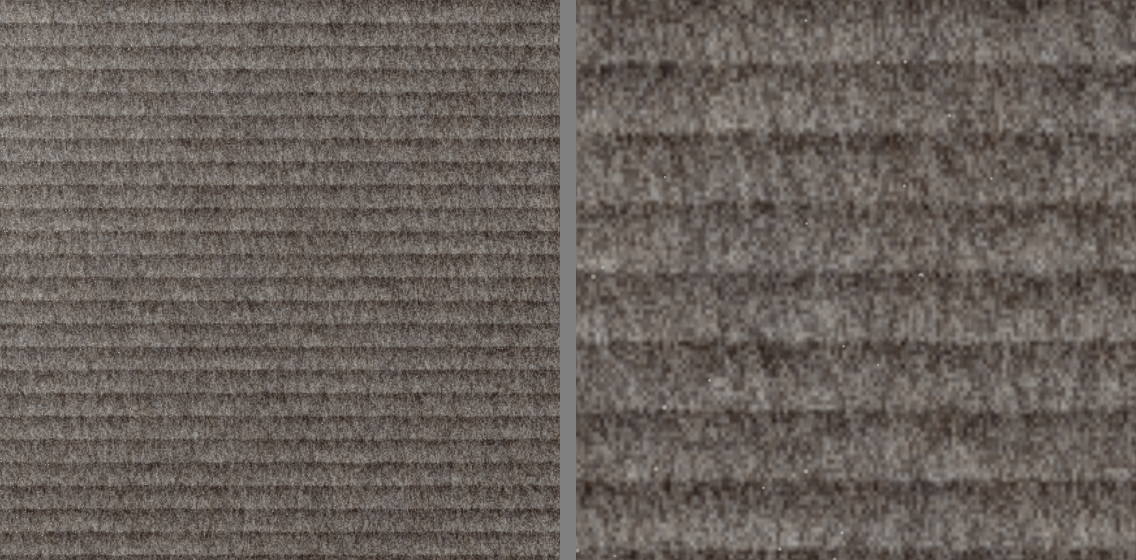
Left: the whole. Right: its middle third, enlarged.
Reproduce this texture procedurally as a WebGL 2 fragment shader.

```glsl
#version 300 es
precision highp float;
// Grey-brown ribbed stone: horizontal ridges, each fading from a shadowed top
// to a light lower lip. Layered value noise gives vertical fibres, grain and
// worn patches; a soft glow with small glints comes from the upper left.
#define RIDGES 24.2
#define RIDGE_PHASE 0.04
#define EDGE_WOBBLE 0.07
#define RELIEF 0.43
#define FIBRE 0.54
#define GRAIN 0.74
#define PATCHES 0.20
#define GLOW 0.36
#define GLINT_CELLS 190.0

uniform vec2 u_resolution;
out vec4 outColor;

const vec3 DARK = vec3(0.29, 0.25, 0.23);
const vec3 LIGHT = vec3(0.56, 0.54, 0.52);
const vec3 GLINT = vec3(0.78, 0.78, 0.76);
const vec3 WARM_TINT = vec3(0.018, 0.002, -0.018);

float hash(vec2 cell) {
    uvec2 q = uvec2(ivec2(cell) + 4096) * uvec2(1597u, 3812u);
    uint n = (q.x ^ (q.y * 7919u)) * 747796u;
    n = (n ^ (n >> 15)) * 2246823u;
    n = (n ^ (n >> 13)) * 326648u + n;
    return float((n ^ (n >> 16)) & 65535u) / 65535.0;
}

// Smooth value noise centred on zero, from -0.5 to 0.5.
float noise(vec2 p) {
    vec2 i = floor(p), f = fract(p);
    f = f * f * (3.0 - 2.0 * f);
    float low = mix(hash(i), hash(i + vec2(1, 0)), f.x);
    float high = mix(hash(i + vec2(0, 1)), hash(i + vec2(1, 1)), f.x);
    return mix(low, high, f.y) - 0.5;
}

float layeredNoise(vec2 p) {
    float sum = 0.0, weight = 0.5;
    for (int i = 0; i < 4; i++) {
        sum += weight * noise(p);
        p = p * 2.03 + vec2(17.3, 41.7);
        weight *= 0.62;
    }
    return sum;
}

// Brightness across one ridge: t runs from its shadowed top to its lit lip.
float ridgeProfile(float t) {
    float slope = smoothstep(-0.15, 0.85, t) * (1.0 - smoothstep(0.88, 1.0, t));
    float fromEdge = t - step(0.5, t);
    float crease = 1.0 - smoothstep(0.0, 0.17, abs(fromEdge - 0.06));
    return slope - 0.5 - 0.12 * crease;
}

// Vertical fibres, slightly slanted and bent, over finer grain.
float surfaceTexture(vec2 p) {
    vec2 bent = p + vec2(0.08 * p.y + 0.005 * noise(p * 45.0), 0.0);
    float fibre = noise(bent * vec2(270.0, 125.0))
                + 0.45 * noise(bent * vec2(150.0, 55.0) + 73.0);
    float grain = noise(p * vec2(430.0, 370.0) + 19.0);
    return FIBRE * fibre + GRAIN * grain;
}

// One small round glint in each chosen grid cell.
float glints(vec2 p, float density) {
    vec2 grid = p * GLINT_CELLS, cell = floor(grid);
    vec2 centre = 0.3 + 0.4 * vec2(hash(cell + 211.0), hash(cell + 503.0));
    float radius = mix(0.18, 0.42, hash(cell + 809.0));
    float dotShape = 1.0 - smoothstep(radius * 0.3, radius, length(fract(grid) - centre));
    return dotShape * step(hash(cell + 37.0), density);
}

void main() {
    vec2 p = gl_FragCoord.xy / u_resolution;

    // Ridges counted down from the top, with slightly ragged edges.
    float wobble = 0.5 * noise(p * vec2(40.0, 30.0)) + noise(p * vec2(240.0, 120.0));
    float ridge = (1.0 - p.y) * RIDGES - RIDGE_PHASE + EDGE_WOBBLE * wobble;
    float t = fract(ridge);
    float relief = RELIEF * (1.0 + 0.4 * noise(vec2(p.x * 9.0, floor(ridge))));

    // Worn patches: broad clouds and short vertical smears.
    float wear = 0.8 * layeredNoise(p * vec2(11.0, 8.0))
               + 1.2 * layeredNoise(p * vec2(60.0, 32.0) + 31.0);

    // Light falls off from the upper left.
    float glow = exp(-2.2 * p.x) * mix(0.45, 1.0, p.y) + 0.25 * (p.y - 0.5);

    float shade = 0.31 + relief * ridgeProfile(t) + surfaceTexture(p)
                + PATCHES * wear + GLOW * glow;
    vec3 color = mix(DARK, LIGHT, max(shade, -0.4));
    color += WARM_TINT * (noise(p * 180.0 + 57.0) + 0.5 * noise(p * 24.0 + 91.0));

    // Glints gather along the lit lips at the left and are rare elsewhere.
    float lip = smoothstep(0.5, 0.9, t) + 1.0 - smoothstep(0.0, 0.12, t);
    float leftSide = exp(-7.0 * p.x) * mix(0.3, 1.0, p.y);
    float sparkle = glints(p, 0.003 + leftSide * (0.03 + 0.22 * lip));
    color = mix(color, GLINT, 0.6 * sparkle);

    outColor = vec4(clamp(color, 0.0, 1.0), 1.0);
}
```
